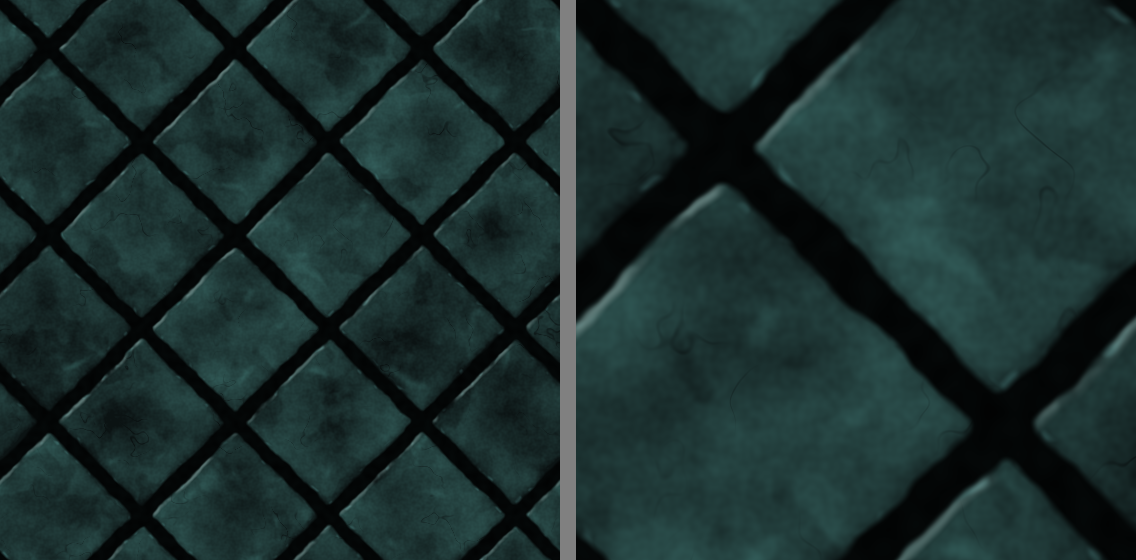
Left: the whole. Right: its middle third, enlarged.
This texture is drawn by a WebGL 2 fragment shader. Its source:

```glsl
#version 300 es
precision highp float;
// Worn dark teal stone tiles laid diagonally, with black grout and chipped light edges.

uniform vec2 u_resolution;
out vec4 fragColor;

vec2 hash(vec3 c) {
  vec3 q = fract(c * vec3(0.1031, 0.1030, 0.0973));
  q += dot(q, q.yzx + 33.33);
  return fract((q.xx + q.yz) * q.zy);
}

float cornerSlope(vec2 cell, vec2 offset, float period, float seed) {
  float angle = 6.2832 * hash(vec3(mod(cell, period), seed) + 0.5).x;
  return dot(vec2(cos(angle), sin(angle)), offset);
}

// Gradient noise over the unit canvas; a whole period makes it wrap.
float noise(vec2 p, float period, float seed) {
  vec2 i = floor(p * period), f = fract(p * period), o = vec2(0, 1);
  vec2 w = f * f * f * (f * (f * 6.0 - 15.0) + 10.0);
  return mix(
    mix(cornerSlope(i, f, period, seed), cornerSlope(i + o.yx, f - o.yx, period, seed), w.x),
    mix(cornerSlope(i + o, f - o, period, seed), cornerSlope(i + 1.0, f - 1.0, period, seed), w.x),
    w.y);
}

float fbm(vec2 p, float period, float seed, int octaves) {
  float sum = 0.0, amplitude = 1.0;
  for (int i = 0; i < octaves; i++) {
    sum += amplitude * noise(p, period, seed + float(i) * 7.0);
    amplitude *= 0.55;
    period *= 2.0;
  }
  return sum;
}

float roundedBox(vec2 p, float halfSize, float radius) {
  vec2 d = abs(p) - halfSize + radius;
  return length(max(d, 0.0)) + min(max(d.x, d.y), 0.0) - radius;
}

void main() {
  vec2 p = gl_FragCoord.xy / u_resolution;

  // Diagonal grid, three diamonds across and down, with ragged borders.
  vec2 rough = vec2(fbm(p, 22.0, 3.0, 3), fbm(p, 22.0, 41.0, 3));
  vec2 q = 3.0 * vec2(p.x + p.y, p.x - p.y) - vec2(0.0, 0.52) + 0.017 * rough;
  vec2 id = floor(q), f = fract(q);
  vec2 wrappedId = mod(vec2(id.x + id.y, id.x - id.y), 6.0);
  vec2 variation = hash(vec3(wrappedId, 5.0));
  float seed = 60.0 + wrappedId.x * 11.0 + wrappedId.y * 3.0;
  float edge = roundedBox(f - 0.5, 0.448, 0.025);

  // Cloudy stains, different on every tile.
  vec2 warped = p + 0.02 * vec2(noise(p, 12.0, 17.0), noise(p, 12.0, 29.0));
  float clouds = fbm(warped, 8.0, seed, 5);
  float blotch = smoothstep(0.0, 0.16, fbm(warped, 7.0, seed + 31.0, 4) - 0.08);
  float tone = 0.49 + 0.3 * (variation.x - 0.5) + 0.5 * clouds - 0.2 * blotch;
  tone += 0.2 * smoothstep(-0.3, -0.05, edge) - 0.08;
  tone += 0.13 * noise(p, 90.0, 8.0) + 0.12 * noise(p, 190.0, 9.0);

  // Pale scuffs and fine dark cracks.
  float scuff = smoothstep(0.1, 0.0, abs(noise(warped, 9.0, seed + 13.0)));
  tone += 0.32 * scuff * smoothstep(0.1, 0.5, fbm(p, 10.0, 23.0, 4));
  float crack = smoothstep(0.035, 0.0, abs(fbm(warped, 13.0, seed + 19.0, 3)));
  tone -= 0.28 * crack * smoothstep(0.05, 0.35, noise(p, 11.0, 37.0));

  // Shade the lower right rim and the last bit before the grout.
  tone -= 0.18 * smoothstep(0.84, 0.96, f.y);
  tone -= 0.22 * smoothstep(-0.045, 0.0, edge);
  vec3 color = mix(vec3(0.055, 0.095, 0.095), vec3(0.17, 0.31, 0.30), clamp(tone, -0.1, 1.3));

  // Chipped highlight along the upper left rim.
  float rim = smoothstep(0.042, 0.058, f.y) * smoothstep(0.088, 0.064, f.y);
  rim *= smoothstep(0.04, 0.09, f.x) * smoothstep(0.96, 0.90, f.x);
  float chips = smoothstep(-0.4, 0.4, fbm(p, 16.0, 53.0, 4));
  color = mix(color, vec3(0.40, 0.51, 0.50), rim * chips * (0.55 + 0.45 * variation.y));

  // Sparse teal flecks on the other rims.
  float fleck = smoothstep(-0.03, -0.01, edge) * smoothstep(0.15, 0.5, noise(p, 60.0, 71.0));
  color += vec3(0.07, 0.12, 0.12) * fleck;

  // Black grout with a soft, uneven border.
  vec3 grout = vec3(0.012, 0.022, 0.022) * (1.0 + 0.8 * noise(p, 70.0, 83.0));
  color = mix(color, grout, smoothstep(-0.012, 0.012, edge));
  fragColor = vec4(color, 1.0);
}
```
